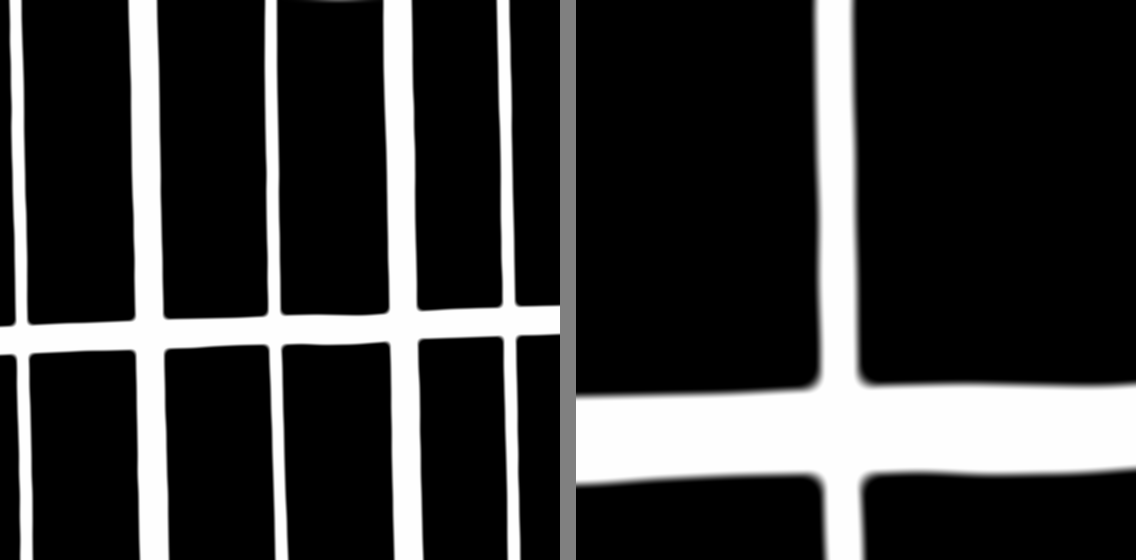
Left: the whole. Right: its middle third, enlarged.
Write a WebGL 2 fragment shader that draws this pattern.

```glsl
#version 300 es
precision highp float;
// Hand-inked white grid on black: five leaning bars, thin and thick in turn, crossed by one rising band.

uniform vec2 u_resolution;
out vec4 fragColor;

const int BAR_COUNT = 5;
const vec3 INK = vec3(0.0);
const vec3 PAPER = vec3(0.998);
const float THIN_HALF = 0.0111;
const float THICK_HALF = 0.0257;
const float FIRST_BAR = 0.048;
const float PITCH = 0.228;
const float LEAN = 0.0204;
const float SOFTNESS = 0.0036;

// Sine-free hash of a position along a stroke and the stroke's seed
float hash(vec2 p) {
    vec3 q = fract(p.xyx * vec3(0.1031, 0.1030, 0.0973));
    q += dot(q, q.yzx + 33.33);
    return fract((q.x + q.y) * q.z);
}

// Smooth one-dimensional noise in -1..1
float noise(float t, float seed) {
    float cell = floor(t);
    float f = fract(t);
    float blend = f * f * (3.0 - 2.0 * f);
    return 2.0 * mix(hash(vec2(cell, seed)), hash(vec2(cell + 1.0, seed)), blend) - 1.0;
}

// Hand tremor: a slow drift with a finer shake
float tremor(float t, float seed) {
    return 0.0011 * noise(t * 7.0, seed) + 0.0005 * noise(t * 26.0, seed + 7.0);
}

// Signed distance across a stroke whose two edges tremble separately
float stroke(float across, float along, float halfWidth, float seed) {
    float low = -across - halfWidth + tremor(along, seed);
    float high = across - halfWidth + tremor(along, seed + 19.0);
    return max(low, high);
}

// Union with a small ink fillet at the crossings
float smoothUnion(float a, float b, float radius) {
    float h = max(radius - abs(a - b), 0.0) / radius;
    return min(a, b) - 0.25 * radius * h * h;
}

// Centre of a bar at a given height; the spacing tightens to the right
float barCentre(float index, float height) {
    float tighten = 0.041 * pow(max(index - 2.0, 0.0) / 2.0, 4.0);
    float fromMiddle = index - 2.0;
    float bow = 0.0045 * exp(-4.0 * fromMiddle * fromMiddle);
    float bend = bow * 4.0 * height * (1.0 - height);
    return FIRST_BAR + PITCH * index - tighten - LEAN * height - bend;
}

// Centre of the rising band, with a slight sag
float bandCentre(float x) {
    float offset = (x - 0.64) / 0.07;
    return 0.392 + 0.0375 * x - 0.005 * exp(-offset * offset);
}

// Faint grey smear on the upper rim
float rimSmear(vec2 uv) {
    float offset = (uv.x - 0.605) / 0.045;
    return 0.4 * exp(-offset * offset) * smoothstep(0.992, 1.002, uv.y);
}

void main() {
    vec2 uv = gl_FragCoord.xy / u_resolution;

    // Alternating bars
    float bars = 1.0;
    for (int i = 0; i < BAR_COUNT; i++) {
        float index = float(i);
        float halfWidth = mix(THIN_HALF, THICK_HALF, mod(index, 2.0));
        float across = uv.x - barCentre(index, uv.y);
        bars = min(bars, stroke(across, uv.y, halfWidth, 3.0 + index * 5.0));
    }

    // Cross band
    float band = stroke(uv.y - bandCentre(uv.x), uv.x, THICK_HALF, 61.0);
    float grid = smoothUnion(bars, band, 0.012);

    // Soft edges, never narrower than a pixel
    float edge = max(SOFTNESS, 0.75 / min(u_resolution.x, u_resolution.y));
    float coverage = 1.0 - smoothstep(-edge, edge, grid);
    coverage = max(coverage, rimSmear(uv));

    fragColor = vec4(mix(INK, PAPER, coverage), 1.0);
}
```
